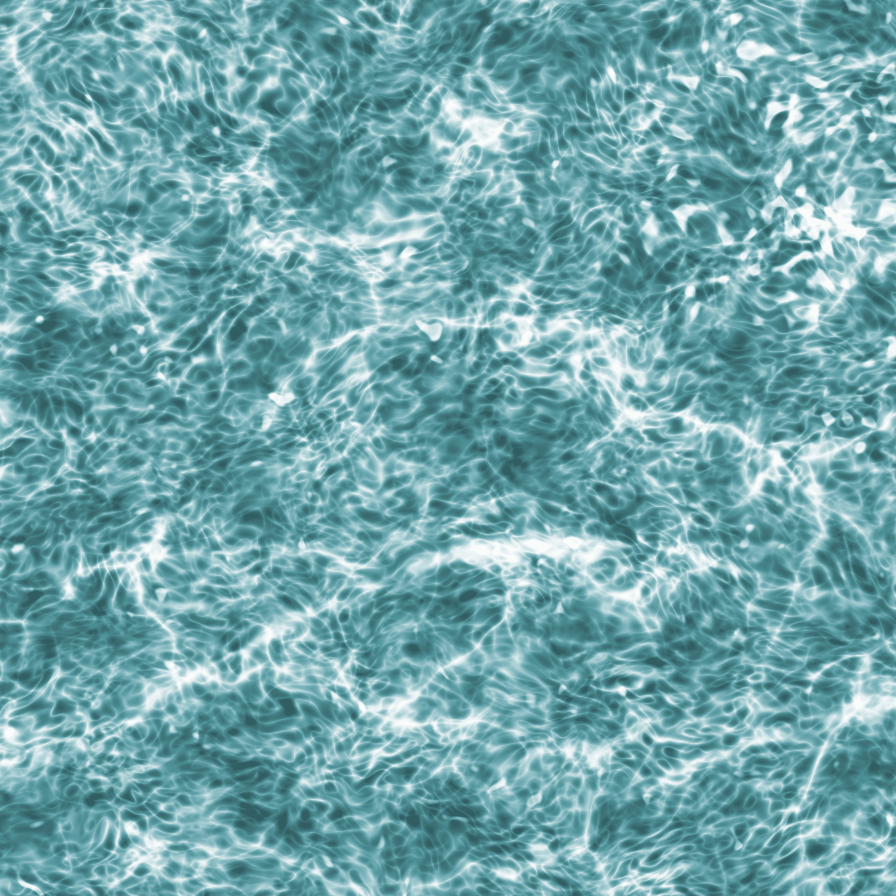
Give the GLSL for this texture, as a Shadertoy shader.

```glsl
vec2 hash22(vec2 p) {
    vec3 h = fract(p.xyx * vec3(0.1031, 0.1030, 0.0973));
    h += dot(h, h.yzx + 33.33);
    return fract((h.xx + h.yz) * h.zy);
}

float cornerSlope(vec2 cell, vec2 offset) {
    return dot(hash22(cell) * 2.0 - 1.0, offset);
}

// Gradient noise, centred on zero
float noise(vec2 p) {
    p += 57.0;
    vec2 i = floor(p), f = fract(p);
    vec2 u = f * f * f * (f * (f * 6.0 - 15.0) + 10.0);
    vec2 e = vec2(1, 0);
    float low = mix(cornerSlope(i, f), cornerSlope(i + e.xy, f - e.xy), u.x);
    float high = mix(cornerSlope(i + e.yx, f - e.yx), cornerSlope(i + 1.0, f - 1.0), u.x);
    return 1.2 * mix(low, high, u.y);
}

vec2 noise2(vec2 p) {
    return vec2(noise(p), noise(p + 31.7));
}

float ridge(float n) {
    float r = max(1.0 - abs(n) / 0.45, 0.0);
    return r * r;
}

// Gap between the two nearest cell centres; zero on the cell borders
float cellBorder(vec2 p) {
    vec2 i = floor(p);
    float nearest = 9.0, second = 9.0;
    for (int y = -1; y <= 1; y++)
    for (int x = -1; x <= 1; x++) {
        vec2 cell = i + vec2(x, y);
        float d = distance(p, cell + 0.1 + 0.8 * hash22(cell + 83.0));
        second = min(second, max(nearest, d));
        nearest = min(nearest, d);
    }
    return second - nearest;
}

// Fine wavelets whose direction changes from patch to patch
float ripples(vec2 p, vec2 frequency) {
    float sum = 0.0, total = 0.0;
    for (int k = 0; k < 3; k++) {
        float a = 0.55 - 0.65 * float(k);
        vec2 along = vec2(cos(a), sin(a));
        vec2 q = vec2(dot(p, along), dot(p, vec2(-along.y, along.x)));
        float weight = exp(12.0 * noise(p * 6.0 + 19.0 * float(k)));
        sum += weight * ridge(noise(q * frequency + 13.0 * float(k)));
        total += weight;
    }
    return sum / total;
}

// Broad arched line of focused light
float sweep(vec2 p, vec2 apex, float bend, vec2 span) {
    float x = p.x - apex.x;
    float d = p.y - apex.y + bend * x * x;
    float width = 0.008 + 0.009 * noise(p * 14.0);
    float line = exp(-d * d / (width * width)) + 0.2 * exp(-abs(d) / 0.018);
    float ends = smoothstep(span.x - 0.08, span.x + 0.04, p.x)
               * smoothstep(span.y + 0.08, span.y - 0.04, p.x);
    return line * ends * clamp(0.75 + 1.5 * noise(p * 12.0 + 5.0), 0.25, 1.0);
}

vec3 waterColor(float t) {
    vec3 c = mix(vec3(0.19, 0.37, 0.39), vec3(0.24, 0.45, 0.47), smoothstep(0.35, 0.45, t));
    c = mix(c, vec3(0.29, 0.55, 0.57), clamp((t - 0.45) / 0.10, 0.0, 1.0));
    c = mix(c, vec3(0.38, 0.63, 0.66), clamp((t - 0.55) / 0.08, 0.0, 1.0));
    c = mix(c, vec3(0.50, 0.71, 0.74), clamp((t - 0.63) / 0.08, 0.0, 1.0));
    c = mix(c, vec3(0.66, 0.81, 0.83), clamp((t - 0.71) / 0.10, 0.0, 1.0));
    c = mix(c, vec3(0.88, 0.93, 0.94), clamp((t - 0.81) / 0.15, 0.0, 1.0));
    return mix(c, vec3(0.98, 0.99, 0.99), clamp((t - 0.96) / 0.2, 0.0, 1.0));
}

void mainImage(out vec4 fragColor, in vec2 fragCoord) {
    vec2 p = fragCoord / iResolution.xy;
    vec2 bent = p + 0.05 * noise2(p * 6.0) + 0.016 * noise2(p * 26.0);
    vec2 rippled = p + 0.025 * noise2(p * 9.0 + 3.0) + 0.006 * noise2(p * 30.0);

    // Deep pools and wavelets
    float tone = 0.362 + 0.10 * noise(p * 6.0 + 7.0) + 0.11 * noise(p * 14.0);
    float choppy = clamp(1.0 + 1.0 * noise(p * 9.0 + 41.0), 0.6, 1.4);
    tone += choppy * 0.28 * ripples(rippled, vec2(28, 54));
    tone += choppy * 0.22 * ripples(rippled + 0.37, vec2(48, 86));
    tone += 0.20 * noise(rippled * vec2(58, 78));
    tone += 0.10 * noise(rippled * 32.0 + 15.0);

    // Net of caustic lines, coarse and fine
    vec2 slanted = vec2(bent.x, bent.y - 0.25 * bent.x);
    float border = cellBorder(slanted * vec2(4.5, 6.0));
    float strength = clamp(0.5 + 1.8 * noise(p * 7.0 + 23.0), 0.1, 0.9);
    tone += strength * (0.34 * exp(-border / 0.045) + 0.06 * exp(-border / 0.15));
    float fineBorder = cellBorder(slanted * vec2(11.0, 14.0) + 8.0);
    tone += 0.22 * clamp(0.45 + 1.8 * noise(p * 10.0 + 61.0), 0.0, 1.0) * exp(-fineBorder / 0.08);

    // Long bright sweeps
    vec2 wavy = p + 0.014 * noise2(p * 10.0) + 0.008 * noise2(p * 38.0);
    tone += 0.32 * sweep(wavy, vec2(0.66, 0.39), 0.75, vec2(0.12, 0.92));
    tone += 0.24 * sweep(wavy, vec2(0.43, 0.735), 0.35, vec2(0.0, 0.45));
    tone += 0.22 * sweep(wavy, vec2(1.1, 0.22), 0.7, vec2(0.72, 1.1));

    // Sun glitter towards the upper right
    float sunny = smoothstep(0.42, 0.0, distance(p, vec2(0.95, 0.80)));
    float sparkle = noise(rippled * 56.0 + 11.0) + 0.5 * noise(p * 14.0 + 71.0) + 0.42 * sunny;
    tone += 0.34 * smoothstep(0.42, 0.74, sparkle);

    fragColor = vec4(waterColor(tone), 1.0);
}
```
